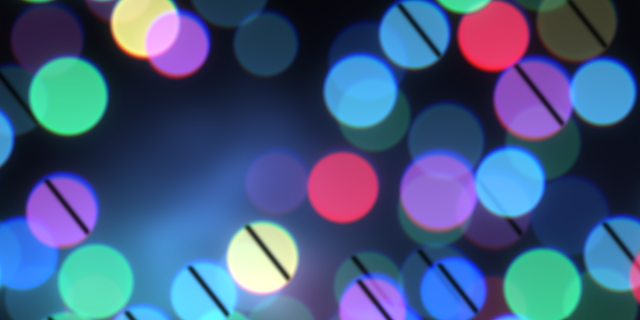
This background is drawn by a Shadertoy shader. Its source:

```glsl
// Out-of-focus city lights: translucent coloured discs over a dark blue haze.
#define CELL 0.25          // spacing of the scattered lights
#define RADIUS_MIN 0.095
#define RADIUS_MAX 0.125
#define SOFTNESS 0.008     // blur of the disc edges
#define FRINGE 0.008       // colour separation at the edges
#define COVER 0.65         // how much a light hides what is behind it
#define HALO 0.14
#define WIRE_WIDTH 0.010
#define WIRE_SHARE 0.25    // share of lights crossed by a wire
#define HAZE_WARP 0.10

vec2 hash2(vec2 c) {
    vec3 q = fract(c.xyx * vec3(0.1031, 0.1030, 0.0973));
    q += dot(q, q.yzx + 33.33);
    return fract((q.xx + q.yz) * q.zy);
}

float cornerSlope(vec2 cell, vec2 corner, vec2 f) {
    return dot(hash2(cell + corner + 57.0) * 2.0 - 1.0, f - corner);
}

float gradientNoise(vec2 p) {
    vec2 i = floor(p), f = p - i;
    vec2 u = f * f * f * (f * (f * 6.0 - 15.0) + 10.0);
    float low = mix(cornerSlope(i, vec2(0, 0), f), cornerSlope(i, vec2(1, 0), f), u.x);
    float high = mix(cornerSlope(i, vec2(0, 1), f), cornerSlope(i, vec2(1, 1), f), u.x);
    return mix(low, high, u.y);
}

float blob(vec2 p, vec2 centre, vec2 size) {
    vec2 d = (p - centre) / size;
    return exp(-dot(d, d));
}

// Dark ground with glowing mist, brightest at the lower left
vec3 haze(vec2 p) {
    vec2 q = p + HAZE_WARP * vec2(gradientNoise(p * 3.0), gradientNoise(p * 3.0 + 19.0));
    vec3 mist = vec3(0.15, 0.25, 0.45) * blob(q, vec2(0.66, 0.42), vec2(0.38, 0.26))
              + vec3(0.16, 0.42, 0.50) * blob(q, vec2(0.50, 0.12), vec2(0.50, 0.20))
              + vec3(0.30, 0.10, 0.22) * blob(q, vec2(0.90, 0.06), vec2(0.20, 0.16))
              + vec3(0.06, 0.08, 0.16) * blob(q, vec2(1.35, 0.35), vec2(0.80, 0.40));
    return vec3(0.018, 0.020, 0.040) + mist * (1.0 + 0.4 * gradientNoise(p * 5.0 + 7.0));
}

vec3 lightColour(float pick) {
    vec3 deepBlue = vec3(0.12, 0.40, 0.95), sky = vec3(0.27, 0.68, 0.93);
    vec3 violet = vec3(0.64, 0.32, 0.86), green = vec3(0.20, 0.82, 0.55);
    vec3 yellow = vec3(0.93, 0.93, 0.52), crimson = vec3(0.88, 0.17, 0.34);
    if (pick < 0.10) return deepBlue;
    if (pick < 0.40) return sky;
    if (pick < 0.58) return violet;
    if (pick < 0.84) return green;
    return pick < 0.88 ? yellow : crimson;
}

// Lights crowd the bottom and the sides and leave a gap left of the middle
float density(vec2 p) {
    return mix(1.0, 0.5, p.y) - 1.1 * blob(p, vec2(0.62, 0.50), vec2(0.35, 0.22));
}

vec3 addLight(vec3 col, vec2 d, float radius, vec3 tint, float alpha, float wire) {
    float soft = SOFTNESS + 0.7 / iResolution.y;
    vec2 shift = vec2(0.3, 1.0) * FRINGE;
    float dist = length(d);

    // Red sinks and blue rises at the rim
    vec3 reach = vec3(length(d + shift), dist, length(d - shift) - 0.5 * FRINGE);
    vec3 mask = 1.0 - smoothstep(radius - soft, radius + soft, reach);

    float rim = smoothstep(0.75, 0.95, dist / radius);
    vec3 glow = tint * (0.95 + 0.10 * rim - 0.6 * d.y) + 0.05 * (1.0 - rim);
    vec3 lit = col * (1.0 - COVER * alpha * mask) + glow * alpha * mask;
    lit += tint * HALO * alpha * (1.0 - mask) * exp(-40.0 * max(dist - radius, 0.0));

    // Slanted dark wire in front of the light
    float across = (dot(d, vec2(0.78, 0.62)) - 0.02) / WIRE_WIDTH;
    return lit * (1.0 - 0.8 * wire * mask.g * exp(-across * across));
}

// One sheet of jittered lights; even sequences balance presence and colour
vec3 addSheet(vec3 col, vec2 p, float seed, float opacity) {
    vec2 home = floor(p / CELL);
    for (int y = -1; y <= 1; y++)
    for (int x = -1; x <= 1; x++) {
        vec2 cell = home + vec2(x, y);
        float rank = fract(dot(cell, vec2(0.7549, 0.5698)) + seed * 0.37);
        if (rank > density((cell + 0.5) * CELL)) continue;
        vec2 jitter = hash2(cell + 11.0 + seed * 23.0);
        vec2 traits = hash2(cell + 71.0 + seed * 31.0);
        vec2 centre = (cell + 0.12 + 0.76 * jitter) * CELL;
        float pick = fract(dot(cell, vec2(0.618, 0.414)) + seed * 0.29);
        float radius = mix(RADIUS_MIN, RADIUS_MAX, traits.x);
        float wire = step(1.0 - WIRE_SHARE, traits.y);
        float alpha = opacity * mix(0.75, 1.0, fract(traits.y * 7.0));
        col = addLight(col, p - centre, radius, lightColour(pick), alpha, wire);
    }
    return col;
}

void mainImage(out vec4 fragColor, in vec2 fragCoord) {
    vec2 p = fragCoord / iResolution.y;
    vec3 col = haze(p);
    col = addSheet(col, p, 1.0, 0.28);   // faint lights behind
    col = addSheet(col, p, 0.0, 0.98);   // bright lights in front
    fragColor = vec4(clamp(col, 0.0, 1.0), 1.0);
}
```
